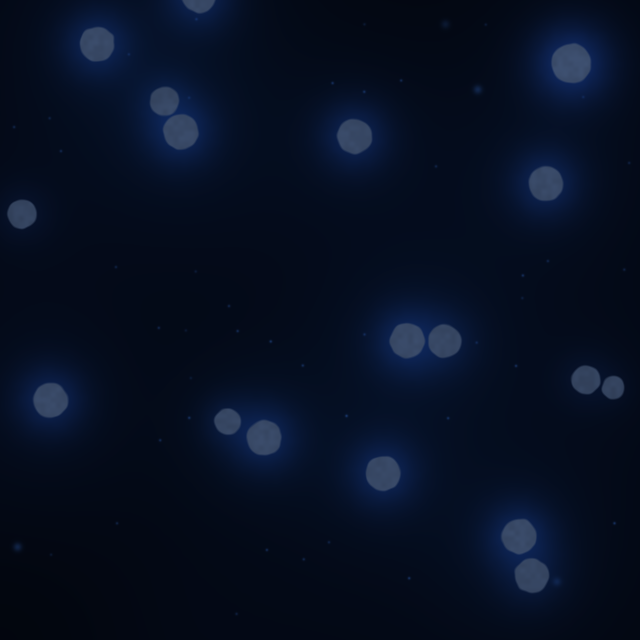
Reproduce this background procedurally as a WebGL 1 fragment shader.

```glsl
precision highp float;
// Out-of-focus points of light on a near-black navy night field.
// Pale flat discs are scattered by a jittered low-discrepancy sequence, each with
// a blue halo and a wide faint glow; tiny dim specks fill a sparse hashed grid.

uniform vec2 u_resolution;

#define NIGHT_COLOR vec3(0.010, 0.026, 0.066)
#define HALO_TINT   vec3(0.045, 0.105, 0.260)
#define GLOW_TINT   vec3(0.012, 0.046, 0.098)
#define DISC_COLOR  vec3(0.220, 0.285, 0.400)
#define SPECK_COLOR vec3(0.090, 0.180, 0.330)
#define STAR_COUNT  13
#define DISC_RADIUS 0.0270
#define HALO_SIZE   1.90
#define GLOW_REACH  0.080
#define EDGE_BLUR   0.0022
#define PAIR_SHARE  0.28
#define SPECK_CELLS 18.0

float hash(vec2 p) {
    vec3 q = fract(p.xyx * 0.1031);
    q += dot(q, q.yzx + 33.33);
    return fract((q.x + q.y) * q.z);
}

vec2 hash2(vec2 p) {
    return vec2(hash(p + 17.3), hash(p + 71.9));
}

float valueNoise(vec2 p) {
    vec2 cell = floor(p);
    vec2 f = fract(p);
    f = f * f * (3.0 - 2.0 * f);
    float low = mix(hash(cell), hash(cell + vec2(1.0, 0.0)), f.x);
    float high = mix(hash(cell + vec2(0.0, 1.0)), hash(cell + 1.0), f.x);
    return mix(low, high, f.y);
}

// Adds one light; layers holds disc cover, halo and wide glow.
void addLight(inout vec3 layers, vec2 offset, float radius, float strength, float blur) {
    float d = length(offset);
    float cover = 1.0 - smoothstep(radius - blur, radius + blur, d);
    float reach = d / (radius * HALO_SIZE);
    float halo = strength * exp(-reach * reach);
    layers.x = max(layers.x, cover);
    layers.y = 1.0 - (1.0 - layers.y) * (1.0 - halo);
    layers.z += min(strength * 1.5, 1.0) * exp(-d / GLOW_REACH);
}

// Stars, some with a close companion.
vec3 starLayers(vec2 uv, float blur) {
    vec3 layers = vec3(0.0);
    for (int i = 0; i < STAR_COUNT; i++) {
        vec2 id = vec2(float(i) + 1.0, 5.0);
        vec2 pos = fract(id.x * vec2(0.7549, 0.5698) + 0.14 * hash2(id));
        pos = mix(vec2(-0.015), vec2(1.015), pos);

        // A few lights are small with little halo, a few are extra bright.
        float kind = (mod(id.x * 5.0, 13.0) + 0.5) / 13.0;
        float strength = mix(0.2, 0.65, smoothstep(0.1, 0.2, kind))
                       + 0.35 * smoothstep(0.9, 0.95, kind);
        float radius = DISC_RADIUS * (0.75 + 0.4 * strength);
        addLight(layers, uv - pos, radius, strength, blur);

        if (hash(id + 40.0) < PAIR_SHARE) {
            float angle = 6.2832 * hash(id + 60.0);
            float size = radius * mix(0.75, 1.0, hash(id + 80.0));
            vec2 shift = vec2(cos(angle), 0.5 * sin(angle));
            shift = normalize(shift) * (radius + size) * mix(1.0, 1.3, hash(id + 90.0));
            addLight(layers, uv - pos - shift, size, strength * 0.5, blur);
        }
    }
    return layers;
}

// Tiny dim dots, gathered in loose patches, with a rare larger one.
float speckLight(vec2 uv, float pixel) {
    vec2 grid = uv * SPECK_CELLS;
    vec2 cell = floor(grid);
    float patchiness = valueNoise(cell * 0.4 + 9.0);
    float present = step(hash(cell + 3.0), 0.45 * patchiness * patchiness);
    vec2 center = mix(vec2(0.22), vec2(0.78), hash2(cell));
    float large = step(0.92, hash(cell + 120.0));
    float radius = max(mix(0.0022, 0.0065, large), pixel);
    float d = length(grid - cell - center) / SPECK_CELLS;
    float level = mix(0.25, 0.8, hash(cell + 150.0));
    return present * level * exp(-d * d / (radius * radius));
}

void main() {
    float pixel = 1.0 / min(u_resolution.x, u_resolution.y);
    vec2 uv = gl_FragCoord.xy * pixel;
    float blur = max(EDGE_BLUR, pixel);

    // Slightly uneven outlines keep the discs from looking machined.
    vec2 wobble = vec2(valueNoise(uv * 90.0), valueNoise(uv * 90.0 + 50.0)) - 0.5;
    vec3 layers = starLayers(uv + 0.0022 * wobble, blur);

    // Night sky, wide glow and halos.
    vec3 color = NIGHT_COLOR * mix(0.8, 1.2, valueNoise(uv * 3.0));
    color += GLOW_TINT * layers.z + HALO_TINT * layers.y;
    color += SPECK_COLOR * speckLight(uv, pixel);

    // Flat discs, faintly mottled and a little dimmer where the halo is weak.
    float mottling = mix(0.95, 1.05, valueNoise(uv * 120.0));
    vec3 disc = DISC_COLOR * mottling * mix(0.88, 1.08, layers.y);
    color = mix(color, disc, layers.x);

    gl_FragColor = vec4(color, 1.0);
}
```
